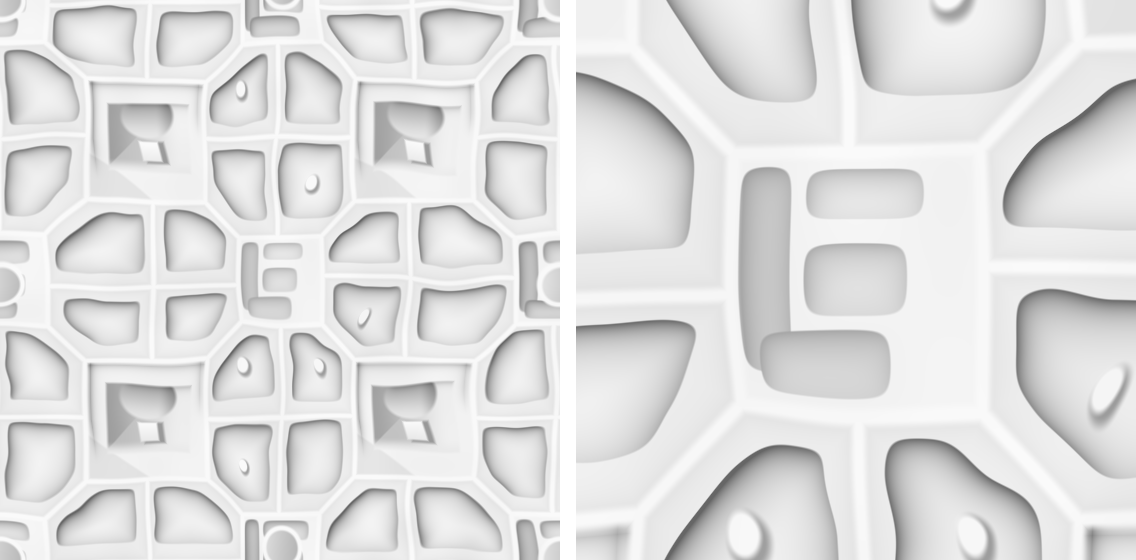
Left, the full canvas; right, a detail of the centre.
Write a Shadertoy shader that draws this texture map.

```glsl
// Pale carved relief: 2 x 2 repeats of an octagon-and-square paving. Octagons hold four
// sunken stones each; the squares alternate between faceted pits and small niches.

const float REPEATS = 2.0;
const float PIT_HALF = 0.215;    // half sides of the squares, in repeats
const float NICHE_HALF = 0.155;
const float PIT_PULL = 0.028;    // pits lean to the middle
const float WARP = 0.03;         // slow wander of all lines
const float CHIP = 0.016;        // wander of stone outlines
const float RIDGE_HALF = 0.009;
const float CORNER = 0.011;      // softness of hollow corners
const float MORTAR = 0.935, RIDGE = 0.975, STONE = 0.965;

vec2 hash22(vec2 p) {
  vec3 q = fract(p.xyx * vec3(0.1031, 0.1030, 0.0973));
  q += dot(q, q.yzx + 33.33);
  return fract((q.xx + q.yz) * q.zy);
}

// Value noise that wraps at the canvas border
vec2 noise(vec2 p, float cells) {
  vec2 g = p * cells, i = floor(g), f = g - i;
  f *= f * (3.0 - 2.0 * f);
  float n = REPEATS * cells;
  vec2 a = hash22(mod(i, n)), b = hash22(mod(i + vec2(1, 0), n));
  vec2 c = hash22(mod(i + vec2(0, 1), n)), d = hash22(mod(i + 1.0, n));
  return mix(mix(a, b, f.x), mix(c, d, f.x), f.y) - 0.5;
}

float cover(float d, float soft) { return 1.0 - smoothstep(-soft, soft, d); }

float box(vec2 p, vec2 halfSize) {
  vec2 d = abs(p) - halfSize;
  return max(d.x, d.y);
}

float wallDark(vec2 n) {
  return 0.03 + 0.4 * max(-n.x, 0.0) + 0.17 * max(n.x, 0.0) + 0.42 * max(n.y, 0.0);
}

// Soft box with a cut corner: x = distance, y = darkness of the nearest wall
vec2 hollow(vec2 p, vec2 lo, vec2 hi, vec2 cutDir, float reach) {
  vec4 sides = exp(vec4(lo - p, p - hi) / CORNER);
  float cut = exp((dot(p, cutDir) - reach) / CORNER);
  float total = dot(sides, vec4(1)) + cut;
  float dark = dot(sides, vec4(0.43, 0.03, 0.2, 0.45)) + cut * wallDark(cutDir);
  return vec2(CORNER * log(total), dark / total);
}

float recess(float around, vec2 h, float base, float depth, float aa) {
  float t = max(-h.x, 0.0);
  float wall = h.y * (0.68 * exp(-t / 0.012) + 0.36 * exp(-t / 0.04));
  return mix(around, base - depth * (0.1 * exp(-t / 0.045) + wall), cover(h.x, aa));
}

float pit(float around, vec2 p, float aa) {
  // Frame with shaded rims and a slanted lower ledge
  float rim = 0.27 * exp(-abs(p.x + 0.196 + 0.1 * min(p.y, 0.0)) / 0.011) * smoothstep(-0.16, 0.0, p.y);
  rim += 0.16 * exp(-abs(p.y - 0.196) / 0.013);
  rim += 0.12 * exp(-abs(p.x - 0.19) / 0.012) * smoothstep(0.0, 0.12, p.y);
  float tone = 0.95 - rim - 0.06 * cover(p.y + 0.2 + 0.69 * p.x, 0.007);
  // Hole with facets rising from the left
  float facet = p.y - 0.052 - p.x * 1.05;
  float deep = mix(0.62, 0.94, smoothstep(-0.16, 0.13, p.x));
  deep = mix(deep, 0.78, 0.8 * cover(max(facet, p.x + 0.015), 0.006));
  deep = mix(deep, 0.92, smoothstep(-0.07, -0.115, p.y));
  // Bowl under the top wall
  float bowl = length(vec2(p.x, 1.2 * p.y - 0.102)) - 0.098;
  float bowlTone = mix(0.9, 0.7, smoothstep(0.0, 0.13, p.y)) - 0.16 * smoothstep(0.03, 0.1, p.x);
  deep = mix(deep, bowlTone, cover(bowl, 0.009));
  deep -= 0.27 * exp(-abs(0.13 - p.y) / 0.012) * smoothstep(-0.11, -0.05, p.x);
  // Block and its shaded side
  vec2 b = p - vec2(0.006, -0.042);
  b.x += 0.2 * b.y;
  deep = mix(deep, 0.6, cover(box(b - vec2(0.018, -0.004), vec2(0.039)), 0.008));
  deep = mix(deep, 0.95 + b.y, cover(box(b, vec2(0.035)), 0.006));
  tone = mix(tone, deep, cover(box(p - 0.006, vec2(0.15, 0.122)), 0.007));
  return mix(around, tone, cover(box(p, vec2(PIT_HALF)), aa));
}

float niche(float around, vec2 p, vec2 id, float aa) {
  vec2 r = hash22(id + 7.0), away = vec2(1, 0);
  bool central = id.x * id.y == 1.0;
  float depth = central ? 0.42 : 0.65;
  float tone = mix(around, 0.955, cover(box(p, vec2(NICHE_HALF)), aa));
  tone = recess(tone, hollow(p, vec2(-0.145, -0.115), vec2(-0.082, 0.138), away, 1.0), 0.85, depth, aa);
  for (float i = 0.0; i < 3.0; i++) {
    float y = 0.098 - 0.1 * i;
    vec2 lo = vec2(i > 1.0 ? -0.125 : -0.065, y - (i == 1.0 ? 0.052 : 0.034));
    vec2 hi = vec2(0.085 - 0.02 * i + (central ? 0.0 : 0.06 * r.x), y + 0.034);
    tone = recess(tone, hollow(p, lo, hi, away, 1.0), 0.93 - 0.02 * i, depth, aa);
  }
  if (!central) {  // round cup with a raised lip
    float cup = length(p - 0.05 * (r - 0.3)) - 0.072;
    tone = mix(tone, 0.8 - 1.2 * p.x, cover(cup, aa));
    tone = mix(tone, RIDGE, cover(abs(cup) - 0.009, 0.006));
  }
  return tone;
}

void mainImage(out vec4 fragColor, in vec2 fragCoord) {
  float aa = 1.2 * REPEATS / iResolution.y;
  vec2 uv = fragCoord / iResolution.xy * REPEATS, p = uv + WARP * noise(uv, 5.0);
  p.x -= PIT_PULL * sin(3.14159 * uv.x);
  // Octagon and the quarter of it
  vec2 k = floor(vec2(p.x + p.y, p.x - p.y));
  vec2 mid = vec2(k.x + k.y + 1.0, k.x - k.y) * 0.5, id = mod(mid, REPEATS), l = p - mid;
  vec2 extent = 0.5 - vec2(PIT_HALF, NICHE_HALF);
  if (fract(id.x) > 0.25) extent = extent.yx;
  vec2 split = (hash22(id * 2.0 + 19.0) - 0.5) * 0.045, q = sign(l - split + 1e-6);
  vec2 key = id * 4.0 + q * 0.5, r = hash22(key + 3.5), s = hash22(key + 41.5);
  // Seams
  vec2 m = abs(l), toSplit = abs(l - split), toSide = extent - m;
  float outer = min(min(toSide.x, toSide.y), (0.5 - m.x - m.y) * 0.707);
  float seam = abs(min(min(toSplit.x, toSplit.y), outer));
  float tone = MORTAR - 0.07 * exp(-seam / 0.018);
  // Sunken stone above a wider ledge
  vec2 lo = mix(-extent, split, step(0.0, q)) + vec2(0.022, 0.042) + 0.026 * r;
  vec2 hi = mix(split, extent, step(0.0, q)) - vec2(0.026, 0.018) - 0.024 * s;
  vec2 cutDir = normalize(q * (0.75 + 0.5 * vec2(r.y, s.x))), w = l + CHIP * noise(uv, 13.0);
  tone = recess(tone, hollow(w, lo, hi, cutDir, 0.325 - 0.035 * s.y), STONE, 1.0, aa);
  // Pebbles, mostly in the middle column
  bool pebbled = id.x == 1.0 && (id.y < 1.0 ? max(-q.x, q.y) > 0.0 : q.x * q.y < 0.0);
  if (pebbled || (id == vec2(1.5, 1) && q.x + q.y < -1.0)) {
    vec2 b = w - (lo + hi) * 0.5, stretch = vec2(1.5, 1);
    b.x += (s.x - 0.5) * b.y;
    tone = mix(tone, 0.62, cover(length((b - vec2(0.006, -0.008)) * stretch) - 0.034, 0.01));
    tone = mix(tone, 0.97, cover(length(b * stretch) - 0.028, 0.006));
  }
  // Squares, ridges and faint wear
  tone = pit(tone, fract(p) - 0.5, aa);
  vec2 corner = floor(p + 0.5);
  tone = niche(tone, p - corner, mod(corner, REPEATS), aa);
  tone = mix(tone, RIDGE, cover(seam - RIDGE_HALF, 0.006)) + 0.025 * noise(uv, 9.0).x;
  fragColor = vec4(vec3(clamp(tone, 0.4, 0.98)), 1);
}
```
